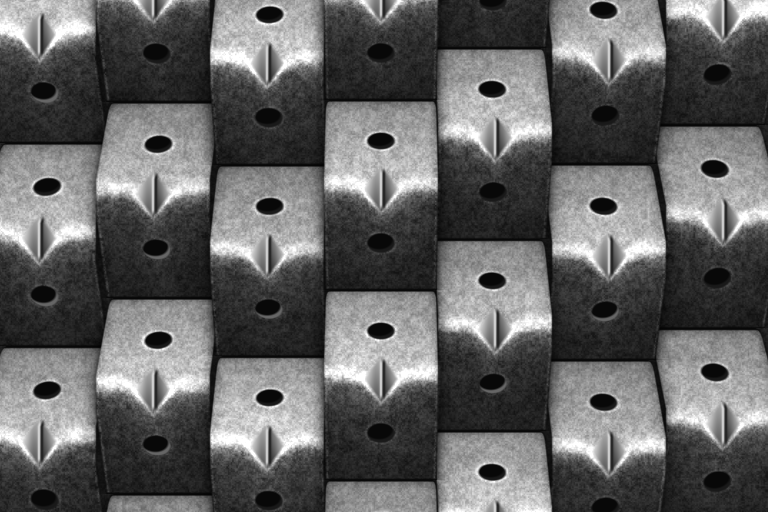
Write a WebGL 2 fragment shader that draws this pattern.

```glsl
#version 300 es
precision highp float;
// Seven staggered columns of folded, punched steel brackets in grey light.
uniform vec2 u_resolution;
out vec4 fragColor;

float hash(vec2 p) {
  vec3 q = fract(vec3(p.xyx) * 0.1031);
  q += dot(q, q.yzx + 33.33);
  return fract((q.x + q.y) * q.z);
}

float noise(vec2 p) {
  vec2 i = floor(p), f = fract(p);
  f = f * f * (3.0 - 2.0 * f);
  return mix(mix(hash(i), hash(i + vec2(1, 0)), f.x),
             mix(hash(i + vec2(0, 1)), hash(i + vec2(1, 1)), f.x), f.y);
}

float bell(float x, float width) {
  return exp(-x * x / (width * width));
}

// Punched hole: black inside, lit lower wall, thin bright rim
float punch(float shade, vec2 p, vec2 radius, float wall, float px) {
  float d = (length(p / radius) - 1.0) * radius.y;
  float inner = (length((p + vec2(2.0, 3.5)) / radius) - 1.0) * radius.y;
  float inside = mix(0.03, wall, smoothstep(-1.0, 1.5, inner));
  shade += 0.25 * shade * bell(d - 1.2, 1.2);
  return mix(inside, shade, smoothstep(-px, px, d));
}

// Pressed gusset: pointed dent with a raised spine
float gusset(float shade, vec2 p) {
  float across = abs(p.x) / 18.0;
  float d = across + pow(abs(p.y) / 23.0, 1.2) - 1.0;
  float dent = (p.x < 0.0 ? 0.5 : 0.36) + 0.3 * smoothstep(0.25, 0.9, across) - 0.008 * p.y;
  shade = mix(dent, shade, smoothstep(-0.25, 0.12, d));
  shade += 0.2 * bell(d - 0.05, 0.13) * smoothstep(-8.0, 6.0, p.y);
  float along = 1.0 - smoothstep(15.0, 22.0, abs(p.y));
  shade = mix(shade, 0.12, along * bell(p.x - 2.8, 1.7));
  return mix(shade, 0.85, along * bell(p.x, 1.4));
}

// Shade of one bracket; x from its axis, v from 0 at the back to 190 at the foot
float bracket(float x, float v, float halfWidth, vec2 id, float grain, float px) {
  float fold = 87.0 + 16.0 * bell(x, 18.0);
  float below = max(v - fold, 0.0);
  float front = smoothstep(fold - 5.0, fold + 7.0, v);
  float tone = 0.92 + 0.16 * hash(id + 7.0);

  // Bright top plate, glowing bend, dark front plate
  float top = 0.57 + 0.17 * smoothstep(5.0, 80.0, v);
  float face = 0.11 + 0.12 * (1.0 - below / 104.0) + 0.42 * exp(-below / 8.0);
  float shade = mix(top, face, front) * tone;
  shade *= 1.0 + (grain - 0.5) * mix(0.42, 0.95, front);
  shade += 0.24 * bell(v - fold + 5.0, 7.0) * (0.8 + 0.4 * grain);

  shade = gusset(shade, vec2(x, v - 89.0));
  shade = punch(shade, vec2(x, v - 41.0), vec2(13.5, 8.2), 0.1, px);
  float wall = 0.1 + 0.3 * step(0.65, hash(id + 3.0));
  shade = punch(shade, vec2(x, v - 143.0), vec2(13.5, 9.5), wall, px);

  // Worn side edges and the dark seam between steps
  float edge = max(halfWidth - abs(x), 0.0);
  shade *= 1.0 - 0.35 * exp(-edge / 4.0);
  shade += 0.16 * bell(edge - 2.0, 1.3) * smoothstep(20.0, 90.0, v) * grain;
  shade *= 1.0 - 0.4 * exp(-v / 4.0);
  float seam = smoothstep(0.5, 0.5 + 2.0 * px, v)
             * (1.0 - smoothstep(190.0 - 2.5 * px, 190.0, v));
  return mix(0.03, shade, seam);
}

void main() {
  // 768 units across the canvas, measured downwards from the top
  float px = 768.0 / u_resolution.x;
  vec2 p = vec2(gl_FragCoord.x, u_resolution.y - gl_FragCoord.y) * px;

  float grain = 0.34 * noise(p * 0.7) + 0.3 * noise(p * 0.33 + 40.0)
              + 0.22 * noise(p * 0.14 + 90.0) + 0.14 * noise(p * vec2(0.03, 0.05));
  grain = clamp(0.5 + (grain - 0.5) * 1.5, 0.0, 1.0);

  // Top edge of one step in each column
  float start[7] = float[7](143.0, 102.0, 165.0, 100.0, 48.0, 164.0, 125.0);
  float shade = 0.09 + 0.14 * grain;

  // Outer columns first, so that the middle ones overlap them
  for (int n = 0; n < 7; n++) {
    int c = (n & 1) == 0 ? n / 2 : 6 - n / 2;
    float side = float(c) - 3.0;
    float period = 190.0 + 1.5 * side * side;
    float y = (p.y - start[c]) / period;
    float v = fract(y) * 190.0;

    // The bend stands closest to the eye, so it spreads outwards
    float near = min(min(v / 75.0, 1.0), 1.0 - (v - 110.0) / 105.0);
    float x = p.x - 381.0 - side * (108.0 + 6.0 * near);
    float halfWidth = 55.0 + 2.0 * near - 4.0 * exp(-v / 3.0);
    float d = abs(x) - halfWidth;

    shade *= 1.0 - 0.55 * exp(-max(d, 0.0) / 6.0);
    float plate = bracket(x, v, halfWidth, vec2(float(c), floor(y) + 9.0), grain, px);
    shade = mix(plate, shade, smoothstep(-px, px, d));
  }

  fragColor = vec4(vec3(clamp(shade, 0.0, 1.0)), 1.0);
}
```
